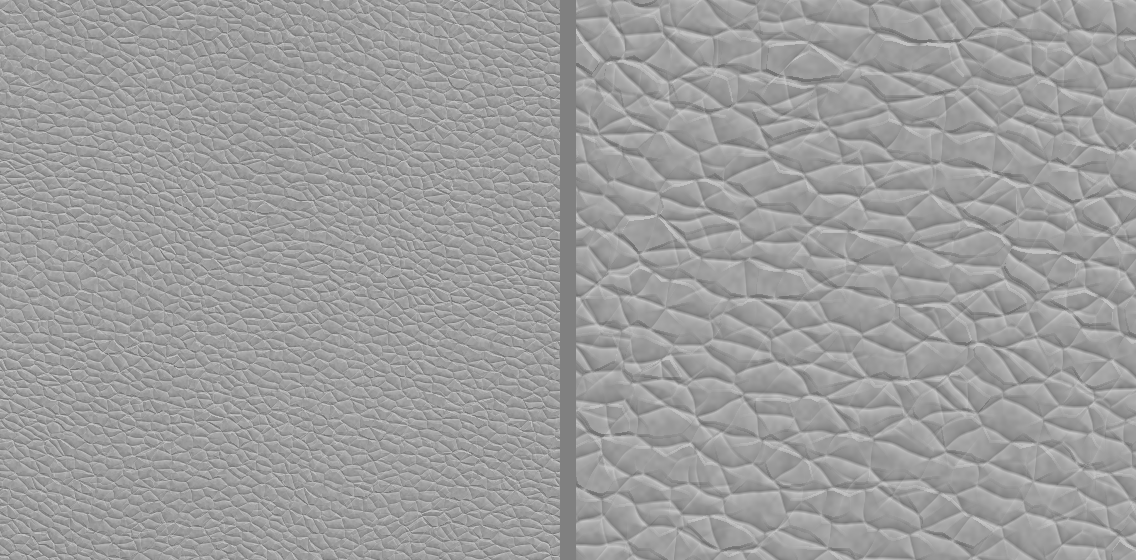
Left: the whole. Right: its middle third, enlarged.
A WebGL 1 fragment shader for this texture:

```glsl
precision highp float;
// Grey embossed leather: slanted pebbled cells split by fine lit creases.
uniform vec2 u_resolution;

const vec3 LEATHER_GREY = vec3(0.61);
const vec2 LIGHT_DIRECTION = vec2(0.34, 0.94);
const float RELIEF_STEP = 0.0019;

vec2 hash2(vec2 cell) {
  vec3 h = fract(cell.xyx * vec3(0.1031, 0.1030, 0.0973));
  h += dot(h, h.yzx + 33.33);
  return fract((h.xx + h.yz) * h.zy);
}

// Two independent channels of smooth value noise, each from 0 to 1.
vec2 noise2(vec2 p) {
  vec2 cell = floor(p);
  vec2 f = fract(p);
  f = f * f * (3.0 - 2.0 * f);
  vec2 low = mix(hash2(cell), hash2(cell + vec2(1.0, 0.0)), f.x);
  vec2 high = mix(hash2(cell + vec2(0.0, 1.0)), hash2(cell + 1.0), f.x);
  return mix(low, high, f.y);
}

vec2 rotate(vec2 p, float angle) {
  float c = cos(angle);
  float s = sin(angle);
  return vec2(c * p.x - s * p.y, s * p.x + c * p.y);
}

// Distance to the nearest border of stretched Voronoi cells, in canvas units.
float creaseDistance(vec2 p, vec2 frequency, float jitter) {
  vec2 q = p * frequency;
  vec2 cell = floor(q);
  vec2 f = q - cell;
  vec2 nearest = vec2(4.0);
  vec2 second = vec2(4.0);
  float nearestSq = 32.0;
  float secondSq = 32.0;
  for (int y = -1; y <= 1; y++) {
    for (int x = -1; x <= 1; x++) {
      vec2 offset = vec2(float(x), float(y));
      vec2 seed = 0.5 + jitter * (hash2(cell + offset) - 0.5);
      vec2 delta = offset + seed - f;
      float distSq = dot(delta, delta);
      if (distSq < nearestSq) {
        second = nearest;
        secondSq = nearestSq;
        nearest = delta;
        nearestSq = distSq;
      } else if (distSq < secondSq) {
        second = delta;
        secondSq = distSq;
      }
    }
  }
  vec2 across = second - nearest;
  return 0.5 * (secondSq - nearestSq) / max(length(across * frequency), 0.001);
}

// Bend the hide slowly, and wobble its creases slightly.
vec2 warp(vec2 p) {
  vec2 bend = noise2(p * 5.0 + 7.0) - 0.5;
  vec2 wobble = noise2(p * 75.0 + 19.0) - 0.5;
  return p + 0.035 * bend + 0.004 * wobble + 2.0;
}

// x: relief height, y: strength of the fine crossing crease.
vec2 leather(vec2 p) {
  vec2 hide = warp(p);
  float major = creaseDistance(rotate(hide, 0.28), vec2(37.0, 58.0), 0.85);
  float minor = creaseDistance(rotate(hide, -0.85), vec2(32.0, 52.0), 0.9);
  float fade = smoothstep(0.2, 0.75, noise2(p * 48.0 + 31.0).x);
  float groove = exp(-major / 0.0021);
  float wrinkle = fade * exp(-minor / 0.0013);
  float dome = smoothstep(0.0, 0.009, major);
  return vec2(0.3 * dome - groove - 0.5 * wrinkle, wrinkle);
}

void main() {
  vec2 p = gl_FragCoord.xy / u_resolution.y;

  // Light the relief from its slope toward the light.
  vec2 toLight = 0.5 * RELIEF_STEP * normalize(LIGHT_DIRECTION);
  vec2 behind = leather(p - toLight);
  vec2 ahead = leather(p + toLight);
  float slope = behind.x - ahead.x;
  float wrinkle = 0.5 * (behind.y + ahead.y);

  // Pores and slow changes of tone.
  float grain = noise2(p * 330.0).x + noise2(p * 190.0 + 53.0).y - 1.0;
  float tone = noise2(p * 4.0 + 11.0).x - 0.5;

  float shade = 0.19 * slope + 0.035 * wrinkle + 0.04 * grain + 0.015 * tone;
  shade = clamp(shade, -0.16, 0.15);
  gl_FragColor = vec4(LEATHER_GREY + shade, 1.0);
}
```
